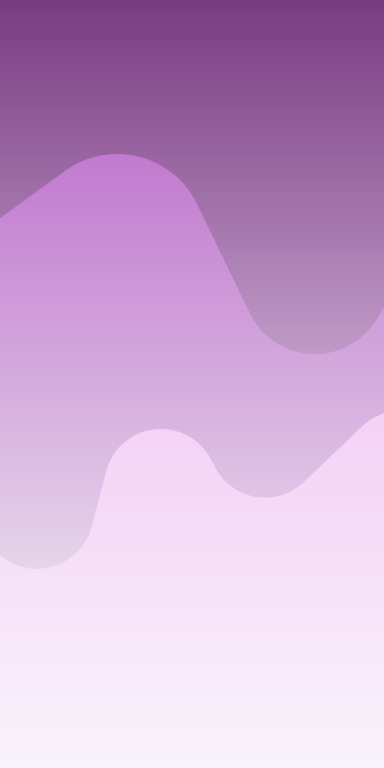
This background is drawn by a Shadertoy shader. Its source:

```glsl
// Layered purple waves: two smooth rolling edges over vertical gradients.

// Gradient colours, upper and lower end of each layer
const vec3 SKY_TOP = vec3(0.470, 0.230, 0.502);
const vec3 SKY_LOW = vec3(0.752, 0.606, 0.780);
const vec3 BACK_TOP = vec3(0.757, 0.478, 0.812);
const vec3 BACK_LOW = vec3(0.902, 0.832, 0.918);
const vec3 FRONT_TOP = vec3(0.953, 0.822, 0.961);
const vec3 FRONT_LOW = vec3(0.977, 0.953, 0.985);

// Heights where each gradient starts and ends (canvas is 1 wide, 2 high)
const vec2 SKY_SPAN = vec2(2.0, 1.078);
const vec2 BACK_SPAN = vec2(1.599, 0.518);
const vec2 FRONT_SPAN = vec2(0.927, 0.0);

// Guide circles (centre x, centre y, radius), alternating valley and crest
const int CIRCLES = 4;
const vec3 BACK_WAVE[CIRCLES] = vec3[CIRCLES](
    vec3(-0.247, 1.445, 0.156), vec3(0.305, 1.368, 0.231),
    vec3(0.820, 1.266, 0.188), vec3(1.300, 1.400, 0.150));
const vec3 FRONT_WAVE[CIRCLES] = vec3[CIRCLES](
    vec3(0.096, 0.667, 0.148), vec3(0.419, 0.736, 0.147),
    vec3(0.690, 0.850, 0.146), vec3(1.050, 0.776, 0.156));

// Distance above a circle's upper (side = 1) or lower (side = -1) arc
float arcDistance(vec2 p, vec3 circle, float side) {
    float dx = p.x - circle.x;
    float rise = sqrt(max(circle.z * circle.z - dx * dx, 1e-6));
    return (p.y - circle.y - side * rise) * rise / circle.z;
}

// Distance above a wave of arcs joined by their inner tangents
float waveDistance(vec2 p, vec3 wave[CIRCLES]) {
    float dist = arcDistance(p, wave[0], -1.0);
    for (int i = 0; i < CIRCLES - 1; i++) {
        vec3 a = wave[i];
        vec3 b = wave[i + 1];
        if (p.x < a.x || p.x >= b.x) continue;

        float side = (i % 2 == 0) ? -1.0 : 1.0;
        vec2 span = b.xy - a.xy;
        float turn = acos(min((a.z + b.z) / length(span), 1.0));
        float angle = atan(span.y, span.x) + side * turn;
        vec2 normal = vec2(cos(angle), sin(angle));
        vec2 tangentA = a.xy + a.z * normal;
        vec2 tangentB = b.xy - b.z * normal;

        if (p.x < tangentA.x) dist = arcDistance(p, a, side);
        else if (p.x < tangentB.x) dist = side * dot(p - tangentA, normal);
        else dist = arcDistance(p, b, -side);
    }
    return dist;
}

vec3 verticalGradient(float y, vec2 span, vec3 top, vec3 low) {
    return mix(top, low, clamp((span.x - y) / (span.x - span.y), 0.0, 1.0));
}

// Smooth coverage of the area below an edge
float below(float dist, float pixel) {
    return clamp(0.5 - dist / pixel, 0.0, 1.0);
}

void mainImage(out vec4 fragColor, in vec2 fragCoord) {
    vec2 p = fragCoord / iResolution.xy * vec2(1.0, 2.0);
    float pixel = max(1.0 / iResolution.x, 2.0 / iResolution.y);

    vec3 color = verticalGradient(p.y, SKY_SPAN, SKY_TOP, SKY_LOW);
    vec3 back = verticalGradient(p.y, BACK_SPAN, BACK_TOP, BACK_LOW);
    vec3 front = verticalGradient(p.y, FRONT_SPAN, FRONT_TOP, FRONT_LOW);

    // Paint from far to near
    color = mix(color, back, below(waveDistance(p, BACK_WAVE), pixel));
    color = mix(color, front, below(waveDistance(p, FRONT_WAVE), pixel));

    fragColor = vec4(color, 1.0);
}
```
